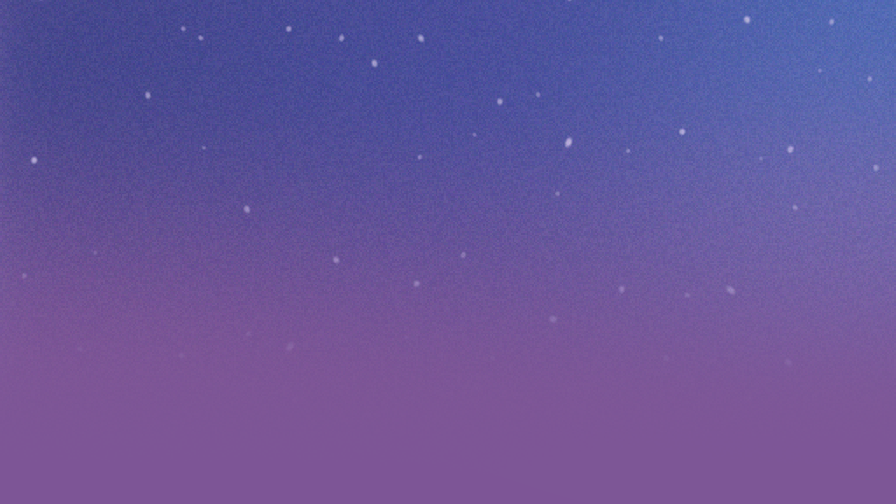
Reproduce this background procedurally as a Shadertoy shader.

```glsl
// A dusk sky: indigo and blue above, melting into soft purple below.
// Vertical colour ramps are blended across the width, then small tilted
// flecks are scattered on a jittered grid and fine colour grain is added.

const float CELL_SIZE = 0.128;    // spacing of the fleck grid, in canvas heights
const float GRAIN_ROWS = 288.0;   // grain cells per canvas height

const vec3 INDIGO = vec3(0.275, 0.280, 0.555);
const vec3 VIOLET_BLUE = vec3(0.290, 0.310, 0.610);
const vec3 BRIGHT_BLUE = vec3(0.310, 0.420, 0.710);
const vec3 PURPLE = vec3(0.490, 0.335, 0.588);
const vec3 HAZE = vec3(0.500, 0.410, 0.670);
const vec3 FLECK = vec3(0.800, 0.750, 0.900);

vec3 hash3(vec2 p) {
    vec3 q = fract(p.xyx * vec3(0.1031, 0.1030, 0.0973));
    q += dot(q, q.yxz + 33.33);
    return fract((q.xxy + q.yzz) * q.zyx);
}

// Sky colour at uv, where both axes run from 0 to 1
vec3 skyColor(vec2 uv) {
    vec3 top = mix(INDIGO, VIOLET_BLUE, smoothstep(0.0, 0.6, uv.x));
    top = mix(top, BRIGHT_BLUE, smoothstep(0.5, 1.05, uv.x));
    float bend = 0.05 * smoothstep(0.7, 0.0, uv.x);
    float rise = smoothstep(0.20, 0.88, uv.y + 0.02 - bend);
    vec3 color = mix(PURPLE, top, rise);

    // Pale haze along the right side and a thin one at the left edge
    vec2 offset = (uv - vec2(1.0, 0.58)) / vec2(0.34, 0.30);
    color = mix(color, HAZE, 0.45 * exp(-dot(offset, offset)));
    float leftEdge = exp(-uv.x * 45.0) * smoothstep(0.1, 0.5, uv.y);
    return mix(color, HAZE, 0.22 * leftEdge);
}

// Soft ellipse with its long axis turned by angle
float fleckShape(vec2 p, vec2 radii, float angle) {
    float c = cos(angle), s = sin(angle);
    vec2 q = vec2(c * p.x + s * p.y, c * p.y - s * p.x) / radii;
    return smoothstep(1.5, 0.3, length(q));
}

// Coverage of the flecks near p, fading out towards the ground
float fleckField(vec2 p) {
    vec2 home = floor(p / CELL_SIZE);
    float coverage = 0.0;
    for (int j = -1; j <= 1; j++) {
        for (int i = -1; i <= 1; i++) {
            vec2 cell = home + vec2(i, j);
            vec3 place = hash3(cell + 17.0);
            vec3 form = hash3(cell + 71.0);
            vec2 center = (cell + 0.1 + 0.8 * place.xy) * CELL_SIZE;
            float present = step(place.z, 0.55);
            float size = mix(0.0035, 0.0065, form.x);
            vec2 radii = size * vec2(1.0, mix(1.0, 1.65, form.x * form.y));
            float fade = smoothstep(0.15, 0.75, center.y);
            float glow = mix(0.25, 0.85, form.x) * fade * present;
            float angle = mix(-0.6, 0.9, form.z);
            coverage = max(coverage, glow * fleckShape(p - center, radii, angle));
        }
    }
    return coverage;
}

// Zero-centred colour grain, partly shared between the channels
vec3 grain(vec2 p) {
    vec3 speck = hash3(floor(p * GRAIN_ROWS) + 5.0) - 0.5;
    return mix(speck, vec3(speck.x), 0.4);
}

void mainImage(out vec4 fragColor, in vec2 fragCoord) {
    vec2 uv = fragCoord / iResolution.xy;
    vec2 p = fragCoord / iResolution.y;

    vec3 color = skyColor(uv);
    color = mix(color, FLECK, fleckField(p));
    color += grain(p) * 0.07 * smoothstep(0.05, 0.6, uv.y);
    fragColor = vec4(clamp(color, 0.0, 1.0), 1.0);
}
```
